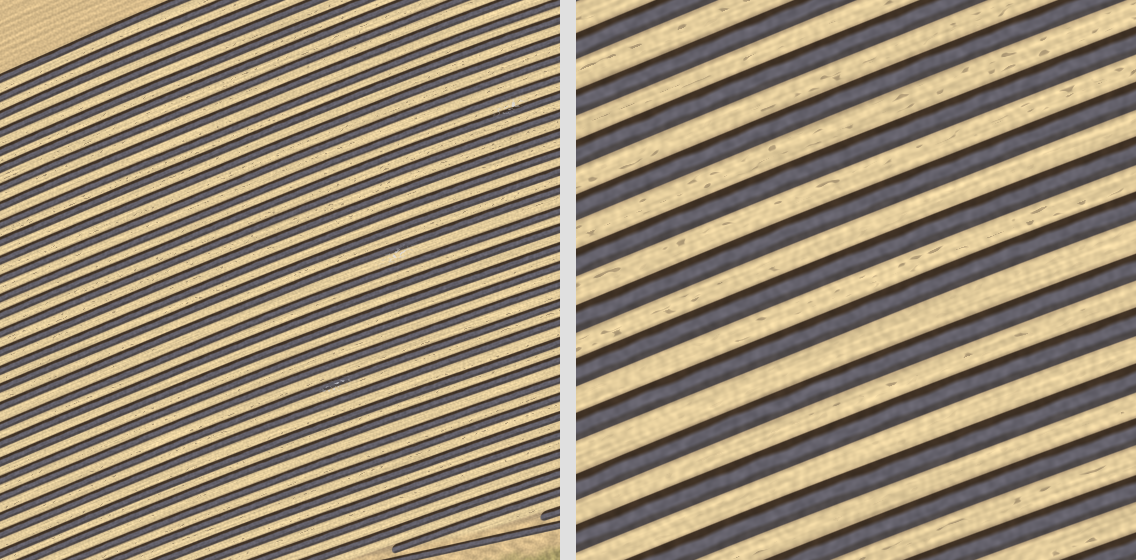
Left, the full canvas; right, a detail of the centre.
This texture is drawn by a Shadertoy shader. Its source:

```glsl
// Aerial view of a ploughed field: slanting dark film-covered rows between pale soil ridges.
#define PERIOD_LEFT 0.0325
#define PERIOD_RIGHT 0.0337
#define FIRST_ROW 0.134
#define SLOPE 0.45
#define BEND 0.04
#define HALF_WIDTH 0.245
#define HEADLAND_SLOPE 0.22
#define HEADLAND_GAP 0.022
#define WEAR 1.0

const vec3 FILM = vec3(0.395, 0.385, 0.425);
const vec3 FILM_DIM = vec3(0.305, 0.285, 0.285);
const vec3 SHADOW = vec3(0.245, 0.190, 0.140);
const vec3 SOIL = vec3(0.895, 0.805, 0.613);
const vec3 SOIL_DIM = vec3(0.70, 0.61, 0.47);
const vec3 BARE = vec3(0.84, 0.73, 0.54);
const vec3 GRASS = vec3(0.55, 0.54, 0.32);

float hash(vec2 p) {
    vec3 q = fract(p.xyx * vec3(0.1031, 0.1030, 0.0973));
    q += dot(q, q.yzx + 33.33);
    return fract((q.x + q.y) * q.z);
}

vec2 gradient(vec2 cell) {
    float angle = 6.2832 * hash(cell);
    return vec2(cos(angle), sin(angle));
}

// Gradient noise, roughly -0.7 to 0.7
float noise(vec2 p) {
    vec2 i = floor(p), f = p - i;
    vec2 u = f * f * f * (f * (f * 6.0 - 15.0) + 10.0);
    vec2 e = vec2(1.0, 0.0);
    float low = mix(dot(gradient(i), f), dot(gradient(i + e), f - e), u.x);
    float high = mix(dot(gradient(i + e.yx), f - e.yx),
                     dot(gradient(i + e.xx), f - e.xx), u.x);
    return mix(low, high, u.y);
}

// Film strip colour; off runs from the upper to the lower edge
vec3 filmColor(float off, vec2 along) {
    float ragged = off + WEAR * 0.04 * noise(along * vec2(60.0, 1.0));
    vec3 c = mix(SHADOW, FILM, smoothstep(-0.16, -0.05, ragged));
    c = mix(c, FILM_DIM, smoothstep(0.07, 0.17, ragged));
    return c * (1.0 + WEAR * 0.12 * noise(along * vec2(110.0, 6.0)));
}

// Soil ridge with long thin furrows and sparse crumbs
vec3 soilColor(float off, float row, vec2 along) {
    float ridge = smoothstep(0.22, 0.35, abs(off));
    vec3 c = mix(SOIL_DIM, SOIL, ridge);
    float furrow = noise(vec2(along.x * 5.0, along.y * 9.0))
                 + 0.6 * noise(vec2(along.x * 30.0, along.y * 14.0));
    c *= 1.0 + WEAR * 0.11 * furrow;
    float place = 0.38 + 0.08 * hash(vec2(row, 5.0));
    float track = 1.0 - smoothstep(0.02, 0.07, abs(abs(off) - place));
    float crumbs = smoothstep(0.2, 0.4, noise(along * vec2(130.0, 9.0)));
    float rough = step(0.6, hash(vec2(row, 7.0)) + 0.4 * noise(along * vec2(4.0, 1.0)));
    return mix(c, SOIL_DIM * 0.85, WEAR * track * crumbs * mix(0.12, 0.7, rough));
}

// Pale torn scraps clustered at a few places
float scraps(vec2 p) {
    vec2 spots[3] = vec2[3](vec2(0.91, 0.81), vec2(0.71, 0.545), vec2(0.60, 0.31));
    float amount = 0.0;
    for (int i = 0; i < 3; i++) {
        vec2 d = p - spots[i];
        d.y -= 0.42 * d.x;
        amount += exp(-dot(d * vec2(45.0, 110.0), d * vec2(45.0, 110.0)));
    }
    return amount * smoothstep(0.08, 0.28, noise(p * vec2(150.0, 230.0)));
}

void mainImage(out vec4 fragColor, in vec2 fragCoord) {
    vec2 p = fragCoord / iResolution.xy;
    float depth = 1.0 - p.y;

    // Gently curved row coordinate
    float period = mix(PERIOD_LEFT, PERIOD_RIGHT, p.x);
    float sway = 0.0014 * sin(p.x * 9.0 + depth * 5.0);
    float v = (depth - FIRST_ROW + SLOPE * p.x - BEND * p.x * p.x + sway) / period;
    float aa = max(fwidth(v), 0.03) * 0.6;
    float row = floor(v + 0.26);
    vec2 along = vec2(p.x, v);

    // Uneven strip spacing and width
    float shift = 0.10 * (hash(vec2(row, 3.0)) - 0.5) + 0.04 * noise(vec2(p.x * 5.0, row * 3.7));
    float off = v - row - 0.24 - shift;
    float halfWidth = HALF_WIDTH + 0.03 * (hash(vec2(row, 11.0)) - 0.5);

    // Rows end in round tips where they meet the headland strip
    float headland = 1.008 - HEADLAND_SLOPE * (p.x - 0.677);
    float gap = headland - depth;
    float reach = (gap + off * period - HEADLAND_GAP) / (0.14 * period);
    float rowDist = length(vec2(min(reach, 0.0), off)) - halfWidth;
    float film = (1.0 - smoothstep(-aa, aa, rowDist)) * step(-0.5, row);

    // Soil, with bare ground above the first row
    vec3 color = soilColor(off, row, along);
    vec3 bare = BARE * (1.0 + 0.10 * noise(vec2(p.x * 9.0, v * 6.0)));
    bare *= 1.0 + 0.04 * sin(v * 17.0);
    color = mix(color, bare, 1.0 - smoothstep(-0.1, 0.05, v));

    // Headland margin and rough verge
    float margin = 1.0 - smoothstep(0.012, 0.026, gap);
    vec3 loose = BARE * (1.0 + 0.22 * noise(p * vec2(45.0, 90.0)));
    color = mix(color, loose, margin);
    float verge = smoothstep(0.025, 0.06, -gap + 0.02 * noise(p * 40.0));
    color = mix(color, GRASS * (1.0 + 0.5 * noise(p * 110.0)), 0.65 * verge);

    // Film strips
    color = mix(color, filmColor(off, along), film);
    float edgeOff = -gap / period;
    float edgeFilm = 1.0 - smoothstep(-aa, aa, abs(edgeOff) - 0.22);
    color = mix(color, filmColor(edgeOff, along), edgeFilm);

    // Fine grain and scraps
    color *= 1.0 + WEAR * 0.11 * noise(p * 230.0);
    color = mix(color, vec3(0.86, 0.87, 0.90), 0.8 * scraps(p));
    fragColor = vec4(color, 1.0);
}
```
